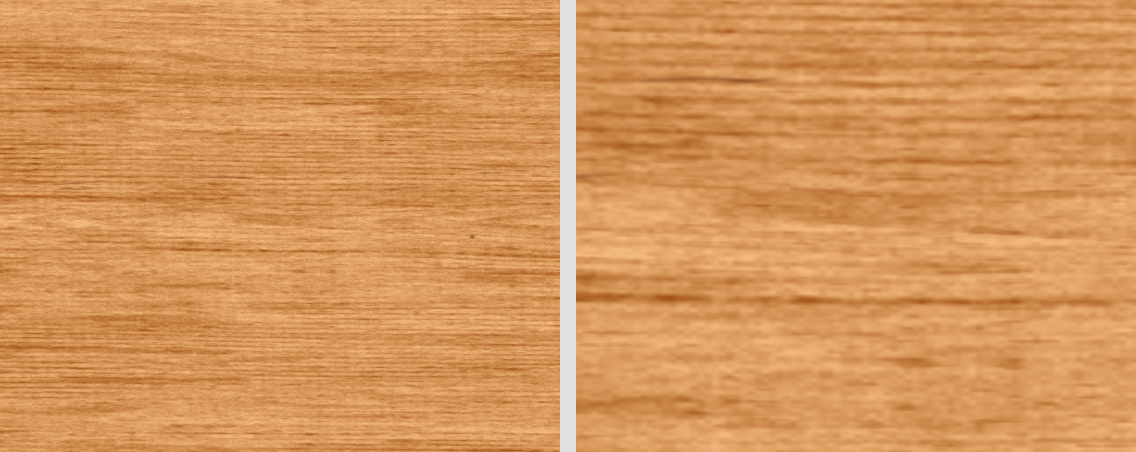
Left: the whole. Right: its middle third, enlarged.
Write a WebGL 1 fragment shader that draws this texture.

```glsl
precision highp float;
// Honey coloured wood board with its grain running left to right.
// Stretched noise makes bands, fibres and pores, a warped sine makes growth
// lines, and nested tongues, stains and cracks add the figure along the heart.
uniform vec2 u_resolution;

float hash(vec2 p) {
  return fract(sin(dot(p, vec2(127.1, 311.7))) * 43758.5453);
}

float noise(vec2 p) {
  vec2 cell = floor(p), f = fract(p);
  f = f * f * (3.0 - 2.0 * f);
  return mix(mix(hash(cell), hash(cell + vec2(1.0, 0.0)), f.x),
             mix(hash(cell + vec2(0.0, 1.0)), hash(cell + vec2(1.0, 1.0)), f.x), f.y);
}

float fbm(vec2 p) {
  float sum = 0.0, amp = 0.55;
  for (int i = 0; i < 4; i++) {
    sum += amp * noise(p);
    p = p * vec2(1.9, 2.1) + 17.3;
    amp *= 0.5;
  }
  return sum;
}

// Fine dark lines of late wood, fading in and out along the board
float growthLines(vec2 p) {
  float phase = p.y * 560.0 + 9.0 * noise(vec2(p.x * 0.7, p.y * 14.0));
  float line = pow(0.5 + 0.5 * sin(phase), 2.5);
  line *= 0.6 + 0.8 * noise(p * vec2(60.0, 90.0));
  return line * smoothstep(0.1, 0.75, noise(p * vec2(2.5, 24.0) + 41.0));
}

// Nested pointed arches lying on their side along the heart
float heartFigure(vec2 p, float d) {
  float arch = p.x * 3.6 - d * d * 1500.0 + 1.6 * noise(p * vec2(4.0, 20.0));
  float f = fract(arch);
  float edge = smoothstep(0.0, 0.16, f) * (1.0 - smoothstep(0.12, 0.7, f));
  return edge * exp(-d * d * 900.0);
}

// Long, thin, broken dark seams
float seams(vec2 p) {
  float sum = 0.0;
  for (int i = 0; i < 6; i++) {
    float id = float(i);
    float level = (id + 0.2 + 0.6 * hash(vec2(id, 3.0))) / 6.0;
    float d = p.y - level - 0.012 * (noise(vec2(p.x * 1.8, id * 9.0)) - 0.5);
    float broken = smoothstep(0.2, 0.65, noise(vec2(p.x * 3.5, id * 5.0 + 2.0)));
    sum += broken * exp(-d * d / 0.000006) * (0.3 + 1.4 * noise(p * vec2(60.0, 170.0)));
  }
  return sum;
}

// Short tapered cracks scattered near the heart
float cracks(vec2 p) {
  float sum = 0.0;
  for (int i = 0; i < 6; i++) {
    float id = float(i);
    vec2 centre = vec2(1.24 * hash(vec2(id, 11.0)), 0.48 + 0.14 * hash(vec2(id, 23.0)));
    float halfLength = 0.03 + 0.06 * hash(vec2(id, 37.0));
    vec2 d = p - centre;
    d.y -= 0.05 * d.x + 0.007 * (noise(vec2(p.x * 22.0, id * 7.0)) - 0.5);
    float taper = 1.0 - smoothstep(0.2, 1.0, abs(d.x) / halfLength);
    sum += taper * exp(-d.y * d.y / 0.000003) * noise(p * vec2(45.0, 60.0));
  }
  return min(sum, 1.0);
}

void main() {
  vec2 p = gl_FragCoord.xy / u_resolution.y;

  // Gentle bending of the grain, strongest near the heart
  float heart = p.y - 0.51 - 0.014 * (noise(vec2(p.x * 2.2, 6.0)) - 0.5);
  vec2 g = p;
  g.y += 0.022 * (noise(p * vec2(1.3, 3.5)) - 0.5);
  g.y += 0.022 * (noise(p * vec2(3.2, 9.0) + 8.0) - 0.5) * exp(-heart * heart * 160.0);

  // Bands, streaks and fibres from coarse to fine
  float tone = 0.77 + 0.06 * cos(p.y * 28.0 - 14.0);
  tone += 0.55 * (fbm(g * vec2(1.1, 10.0)) - 0.515);
  tone += 0.36 * (noise(g * vec2(1.8, 50.0) + 5.0) - 0.5);
  tone += 0.42 * (noise(g * vec2(10.0, 180.0)) - 0.5);
  tone += 0.32 * (noise(g * vec2(65.0, 240.0)) - 0.5);
  tone += 0.34 * (noise(g * vec2(190.0, 330.0) + 13.0) - 0.5);

  // Pores: short dark flecks along the grain
  tone -= 0.3 * smoothstep(0.72, 0.95, noise(g * vec2(38.0, 230.0) + 29.0));

  // Growth lines give way to arches at the heart
  float calm = exp(-heart * heart * 700.0);
  tone -= 0.42 * growthLines(g) * (1.0 - 0.75 * calm);
  tone += 0.10 * calm - 0.34 * heartFigure(g, heart);

  // Reddish stains with ragged tips, and seams
  float stain = noise(g * vec2(4.5, 58.0) + 71.0) + 0.35 * (noise(g * vec2(26.0, 170.0)) - 0.5);
  tone -= 0.36 * smoothstep(0.68, 0.95, stain);
  tone -= 0.42 * seams(g);

  // Russet to pale honey, then the dark marks
  tone = clamp(tone, -0.4, 1.2);
  vec3 color = mix(vec3(0.71, 0.42, 0.18), vec3(0.91, 0.67, 0.435), tone);
  vec2 knot = (p - vec2(1.045, 0.476)) / vec2(0.005, 0.004);
  float mark = max(0.75 * cracks(p), 0.7 * exp(-dot(knot, knot)));
  color = mix(color, vec3(0.40, 0.19, 0.07), mark);
  gl_FragColor = vec4(color, 1.0);
}
```
